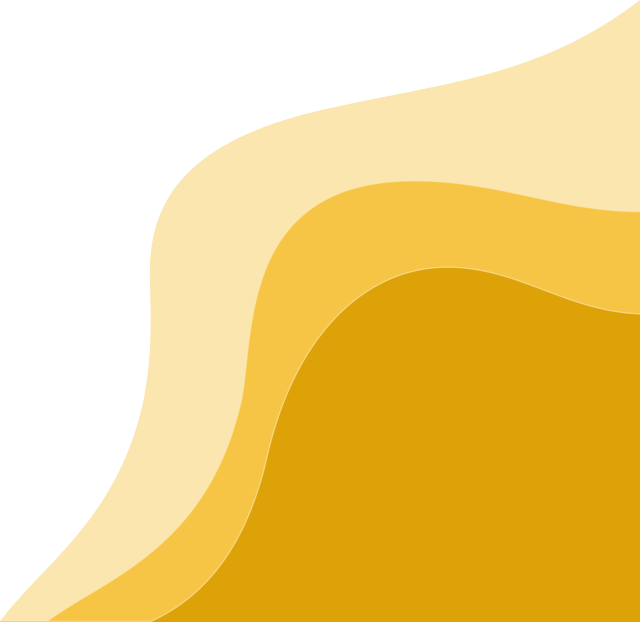
Give the GLSL for this background, as a WebGL 1 fragment shader.

```glsl
precision highp float;

uniform vec2 u_resolution;

vec2 bezier(vec2 a, vec2 b, vec2 c, vec2 d, float t) {
  float s = 1.0 - t;
  return s * s * s * a + 3.0 * s * s * t * b + 3.0 * s * t * t * c + t * t * t * d;
}

// Signed distance above a cubic that advances steadily along x
float heightAbove(vec2 p, vec2 a, vec2 b, vec2 c, vec2 d) {
  float t = 0.5;
  float stride = 0.25;
  for (int i = 0; i < 18; i++) {
    t += bezier(a, b, c, d, t).x < p.x ? stride : -stride;
    stride *= 0.5;
  }
  float s = 1.0 - t;
  vec2 tangent = s * s * (b - a) + 2.0 * s * t * (c - b) + t * t * (d - c);
  return (p.y - bezier(a, b, c, d, t).y) * tangent.x / length(tangent);
}

// Outer wave, traced upward: q holds the swapped coordinates (y, x)
float creamWave(vec2 q) {
  vec2 low = vec2(0.341, 0.223);
  vec2 waist = vec2(0.543, 0.234);
  vec2 shoulder = vec2(0.805, 0.521);
  if (q.x < low.x) return heightAbove(q, vec2(0.001, 0.0), vec2(0.092, 0.068), vec2(0.159, 0.181), low);
  if (q.x < waist.x) return heightAbove(q, low, vec2(0.415, 0.238), vec2(0.471, 0.236), waist);
  if (q.x < shoulder.x) return heightAbove(q, waist, vec2(0.667, 0.233), vec2(0.758, 0.299), shoulder);
  return heightAbove(q, shoulder, vec2(0.845, 0.703), vec2(0.855, 0.846), vec2(0.973, 1.0));
}

// Middle wave, traced from left to right
float amberWave(vec2 p) {
  vec2 bend = vec2(0.378, 0.350);
  vec2 crest = vec2(0.647, 0.690);
  if (p.x < bend.x) return -heightAbove(p, vec2(0.074, 0.001), vec2(0.163, 0.068), vec2(0.326, 0.113), bend);
  if (p.x < crest.x) return -heightAbove(p, bend, vec2(0.397, 0.457), vec2(0.378, 0.690), crest);
  return -heightAbove(p, crest, vec2(0.781, 0.690), vec2(0.872, 0.642), vec2(1.0, 0.642));
}

// Inner wave, traced from left to right
float goldWave(vec2 p) {
  vec2 bend = vec2(0.417, 0.257);
  vec2 crest = vec2(0.699, 0.555);
  if (p.x < bend.x) return -heightAbove(p, vec2(0.236, 0.001), vec2(0.326, 0.042), vec2(0.387, 0.126), bend);
  if (p.x < crest.x) return -heightAbove(p, bend, vec2(0.461, 0.452), vec2(0.573, 0.555), crest);
  return -heightAbove(p, crest, vec2(0.810, 0.555), vec2(0.885, 0.486), vec2(1.0, 0.482));
}

// Smooth fill with a fine pale rim
vec3 layer(vec3 base, vec3 fill, float inside, float rim) {
  float pixel = 1.0 / u_resolution.x;
  vec3 color = mix(base, fill, smoothstep(-0.6 * pixel, 0.6 * pixel, inside));
  float line = 1.0 - smoothstep(0.0, 0.002, abs(inside));
  return mix(color, vec3(1.0, 0.91, 0.72), rim * line);
}

void main() {
  vec2 p = gl_FragCoord.xy / u_resolution * vec2(1.0, 0.973);

  // Waves stacked from back to front
  vec3 color = vec3(1.0);
  color = layer(color, vec3(0.988, 0.902, 0.686), creamWave(p.yx), 0.0);
  color = layer(color, vec3(0.965, 0.773, 0.271), amberWave(p), 0.5);
  color = layer(color, vec3(0.867, 0.635, 0.031), goldWave(p), 0.6);
  gl_FragColor = vec4(color, 1.0);
}
```
